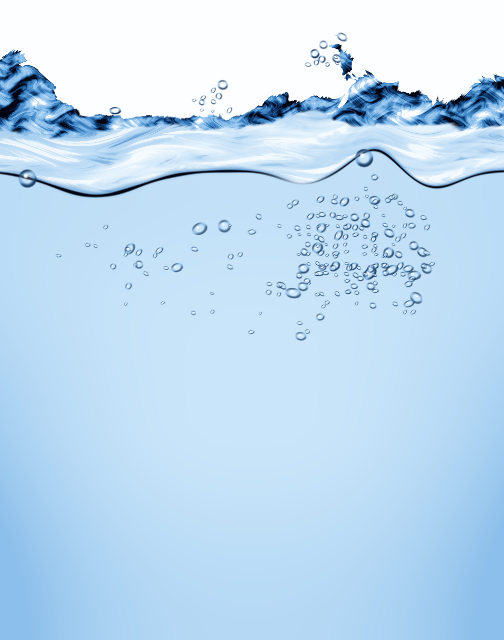
Give the GLSL for this background, as a Shadertoy shader.

```glsl
const vec3 WHITE = vec3(.99, .995, 1.);
const vec3 PALE = vec3(.80, .905, .98);
const vec3 SOFT = vec3(.55, .75, .92);
const vec3 MID = vec3(.27, .55, .80);
const vec3 DEEP = vec3(.05, .23, .44);
const vec3 INK = vec3(.01, .02, .07);

float bump(float x, float centre, float width) {
  float d = (x - centre) / width;
  return exp(-d * d);
}

float blob(vec2 p, vec2 centre, vec2 spread) {
  vec2 d = (p - centre) / spread;
  return exp(-dot(d, d));
}

vec3 hash3(vec2 p) {
  vec3 h = fract(p.xyx * vec3(.1031, .1030, .0973));
  h += dot(h, h.yxz + 33.33);
  return fract((h.xxy + h.yzz) * h.zyx);
}

// Layered sines, folded and turned at each octave
float ripples(vec2 p) {
  float sum = 0., amp = .5;
  for (int i = 0; i < 5; i++) {
    p += .8 * sin(p.yx * 1.1 + vec2(0., 1.7));
    p = mat2(.8, .6, -.6, .8) * p * 1.6;
    sum += amp * sin(p.x);
    amp *= .65;
  }
  return sum;
}

float segment(vec2 p, vec2 a, vec2 b) {
  vec2 ab = b - a;
  return length(p - a - ab * clamp(dot(p - a, ab) / dot(ab, ab), 0., 1.));
}

// Height of the near waterline
float waterline(float x) {
  return .733 - .039 * bump(x, .15, .095) - .02 * bump(x, .475, .05)
    + .034 * bump(x, .586, .045) - .026 * bump(x, .68, .055);
}

// Extra height of the splashing crests
float splash(float x) {
  return .1 * bump(x, .022, .065) + .03 * bump(x, .43, .03)
    + .03 * bump(x, .495, .04) + .05 * bump(x, .565, .022)
    + .045 * bump(x, .62, .06) + .06 * bump(x, .775, .07);
}

vec3 waterRamp(float t) {
  vec3 c = mix(INK, DEEP, smoothstep(0., .18, t));
  c = mix(c, MID, smoothstep(.15, .4, t));
  c = mix(c, SOFT, smoothstep(.38, .58, t));
  return mix(c, WHITE, smoothstep(.58, .95, t));
}

// Glassy bead with a dark lower rim and a highlight
vec3 bubble(vec3 base, vec2 p, float r, float opacity, float px) {
  float d = length(p) - r;
  float rim = smoothstep(-.6 * r, -.1 * r, d);
  float shade = dot(p / r, vec2(.35, -.85));
  vec3 c = mix(mix(base, WHITE, .2), MID, rim * (.65 + .35 * shade));
  c = mix(c, mix(DEEP, INK, .3), rim * smoothstep(.15, .75, abs(shade + .15)));
  float glint = 1. - smoothstep(.12 * r, .35 * r, length(p - r * vec2(-.2, .3)));
  c = mix(c, WHITE, glint);
  return mix(base, c, opacity * (1. - smoothstep(-px, px, d)));
}

float beadDensity(vec2 p) {
  float clump = clamp(.6 + .9 * ripples(p * 17.), .12, 1.);
  float cluster = .85 * clump * blob(p, vec2(.56, .625), vec2(.12, .1));
  float stray = .15 * blob(p, vec2(.28, .615), vec2(.18, .07));
  float under = step(p.y, waterline(p.x) - .014);
  float spray = .6 * blob(p, vec2(.345, .86), vec2(.03, .014))
    + blob(p, vec2(.525, .925), vec2(.02, .016));
  return under * max(cluster, stray) + spray - .015;
}

// One jittered bead per grid cell, kept where the density allows
vec3 scatter(vec3 base, vec2 p, float cell, float seed, float px) {
  vec2 id = floor(p / cell);
  vec3 rnd = hash3(id + seed), shape = hash3(id + seed + 57.);
  vec2 centre = (id + .35 + .3 * rnd.xy) * cell;
  float density = beadDensity(centre);
  float turn = 1.8 * (shape.x - .4);
  vec2 d = mat2(cos(turn), -sin(turn), sin(turn), cos(turn)) * (p - centre);
  d.y *= mix(1., 1.7, shape.y);
  float r = cell * mix(.17, .34, shape.z);
  float opacity = step(rnd.z, density) * mix(.65, 1., density);
  return bubble(base, d, r, opacity, px);
}

vec3 deepWater(float y, float side) {
  float edge = .78 * pow(side, 2.8) * (1. - smoothstep(.05, .7, y));
  float floorTint = .32 * (1. - smoothstep(0., .35, y));
  float topTint = .12 * bump(y, .7, .13) + .12 * side * side;
  return mix(PALE, SOFT, min(.04 + edge + floorTint + topTint, 1.));
}

// Bright sheet between far crests and waterline
vec3 waterSheet(vec2 p, float line) {
  float height = p.y - .6 * line;
  float broad = ripples(vec2(p.x * 9., height * 40.));
  float fine = ripples(vec2(p.x * 24., height * 110.) + 3.);
  float blueSide = .5 * blob(p, vec2(.06, .785), vec2(.16, .025));
  float tint = .2 + .25 * broad + .24 * fine + blueSide;
  vec3 c = mix(mix(WHITE, PALE, .5), SOFT, clamp(tint, 0., 1.));
  c = mix(c, MID, .6 * smoothstep(.35, .8, fine * (.5 + 1.4 * blueSide)));
  return mix(c, WHITE, .7 * smoothstep(.25, .7, -fine));
}

vec3 farWater(vec2 p, float crest) {
  float dark = .12 + .25 * bump(p.x, 0., .06) + .22 * bump(p.x, .46, .065)
    + .15 * bump(p.x, .68, .14) + .25 * bump(p.y, crest, .004);
  float folds = .34 * ripples(p * vec2(34., 50.)) + .36 * ripples(p * vec2(80., 115.) + 5.);
  return waterRamp(.64 + folds - dark);
}

void mainImage(out vec4 fragColor, in vec2 fragCoord) {
  vec2 p = fragCoord / iResolution.y;
  float px = 1. / iResolution.y;
  float side = abs(2. * fragCoord.x / iResolution.x - 1.);

  // Far crests and the leaning jet
  float lift = splash(p.x), rough = ripples(p * 65.);
  float crest = .817 + lift + rough * (.005 + .16 * min(lift, .07));
  float jet = .006 + .01 * rough - segment(p, vec2(.562, .865), vec2(.527, .928));
  float far = smoothstep(-px, px, max(crest - p.y, jet));
  vec3 color = mix(WHITE, farWater(p, crest), far);

  // Near sheet, body of water and dark waterline
  float line = waterline(p.x);
  float top = .803 - .014 * bump(p.x, .08, .08) + .022 * bump(p.x, .485, .05)
    + .006 * ripples(p * vec2(25., 40.));
  color = mix(color, waterSheet(p, line), smoothstep(-.003, .004, top - p.y));
  color = mix(color, deepWater(p.y, side), smoothstep(-px, px, line - p.y));
  float strength = 1. - .85 * bump(p.x, .468, .045);
  float width = .0012 + .0016 * bump(p.x, .2, .13) + .0008 * bump(p.x, .6, .07);
  width *= 1. + .35 * sin(p.x * 47.) * sin(p.x * 29. + 1.);
  color = mix(color, MID, .6 * strength * bump(p.y, line + 1.2 * width, 2.2 * width));
  float stroke = 1. - smoothstep(width - px, width + px, abs(p.y - line));
  color = mix(color, INK, strength * stroke);

  // Scattered beads, from coarse to fine
  for (float i = 0.; i < 4.; i++)
    color = scatter(color, p + .007 * i, .037 * pow(.74, i), 19. * i, px);

  // Larger beads on the surface and in the air
  color = bubble(color, p - vec2(.043, .721), .014, .9, px);
  color = bubble(color, p - vec2(.569, .753), .014, .9, px);
  color = bubble(color, (p - vec2(.18, .827)) * vec2(1., 1.6), .009, 1., px);
  color = bubble(color, p - vec2(.492, .916), .007, 1., px);
  fragColor = vec4(color, 1.);
}
```
